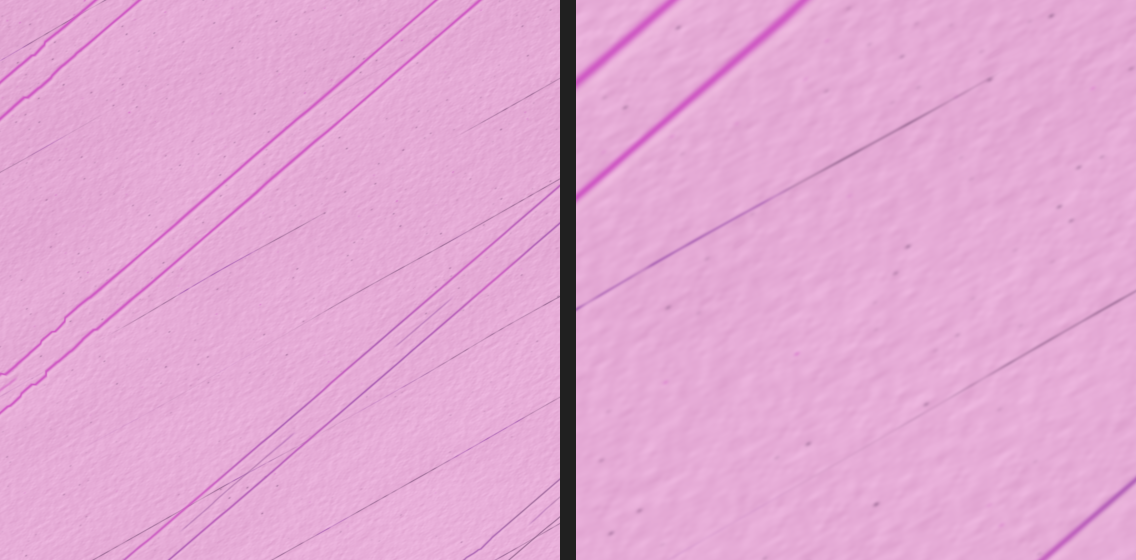
Left: the whole. Right: its middle third, enlarged.
A WebGL 1 fragment shader for this texture:

```glsl
precision highp float;
uniform vec2 u_resolution;

#define GROOVE_ANGLE 0.710
#define HAIR_ANGLE 0.515
#define PAIR_SPACING 0.396
#define PAIR_PHASE 0.225
#define PAIR_HALF_GAP 0.0255
#define GROOVE_WIDTH 0.0027
#define HAIR_SPACING 0.175
#define HAIR_WIDTH 0.0010
#define GRAIN_CONTRAST 0.85
#define SPECK_RADIUS 0.0013

const vec3 LIGHT_PINK = vec3(0.920, 0.698, 0.862);
const vec3 DEEP_PINK = vec3(0.884, 0.647, 0.822);
const vec3 PALE_EDGE = vec3(0.955, 0.765, 0.895);
const vec3 MAGENTA = vec3(0.810, 0.340, 0.765);
const vec3 VIOLET = vec3(0.640, 0.350, 0.690);
const vec3 MAUVE_GREY = vec3(0.580, 0.390, 0.560);

float hash(vec2 p) {
  vec3 q = fract(vec3(p.xyx) * 0.1031);
  q += dot(q, q.yzx + 33.33);
  return fract((q.x + q.y) * q.z);
}

float noise(vec2 p) {
  vec2 i = floor(p), f = fract(p);
  f = f * f * (3.0 - 2.0 * f);
  return mix(mix(hash(i), hash(i + vec2(1.0, 0.0)), f.x),
             mix(hash(i + vec2(0.0, 1.0)), hash(i + 1.0), f.x), f.y);
}

// Coordinates (along, across) a direction; across grows to the lower right
vec2 strokeFrame(vec2 p, float angle) {
  float c = cos(angle), s = sin(angle);
  return vec2(c * p.x + s * p.y, s * p.x - c * p.y);
}

// Soft line profile, never narrower than a pixel
float ridge(float d, float width) {
  float px = 0.5 / u_resolution.x;
  return exp(-d * d / (width * width + px * px));
}

// Straight runs joined by abrupt sideways steps
float steps(float x, float seed) {
  float i = floor(x), f = smoothstep(0.38, 0.62, fract(x));
  return mix(hash(vec2(i, seed)), hash(vec2(i + 1.0, seed)), f) - 0.5;
}

// Pink ground with faint streaks and an embossed fibre grain
vec3 ground(vec2 h) {
  vec2 g = h * vec2(95.0, 165.0);
  float relief = noise(g) - noise(g + vec2(0.25, 0.7));
  relief += 0.6 * (noise(g * 2.1 + 40.0) - noise(g * 2.1 + vec2(40.3, 40.8)));
  float streaks = noise(h * vec2(3.0, 13.0) + 20.0) - 0.5;
  streaks += 0.6 * (noise(h * vec2(12.0, 60.0) + 70.0) - 0.5);
  float tone = 0.5 + 0.4 * h.y + 0.45 * streaks + GRAIN_CONTRAST * relief;
  return mix(DEEP_PINK, LIGHT_PINK, clamp(tone, -0.4, 1.3));
}

// Small pits, denser towards the upper left
vec3 addSpecks(vec3 color, vec2 h) {
  vec2 g = h * vec2(55.0, 80.0), id = floor(g);
  float pick = hash(id + 300.0);
  vec2 center = 0.25 + 0.5 * vec2(hash(id + 411.0), hash(id + 523.0));
  vec2 d = (fract(g) - center) / vec2(55.0, 80.0);
  float density = mix(0.20, 0.04, smoothstep(-0.6, 0.3, h.y));
  float dot1 = ridge(length(d * vec2(0.65, 1.0)), SPECK_RADIUS);
  vec3 pit = mix(MAUVE_GREY, MAGENTA, step(0.85, hash(id + 637.0)));
  float depth = 0.12 + 0.4 * pow(hash(id + 751.0), 3.0);
  return mix(color, pit, dot1 * depth * step(pick, density));
}

// Broken hairline scratches at a shallower angle
vec3 addHairlines(vec3 color, vec2 h) {
  float id = floor(h.y / HAIR_SPACING);
  float center = (id + 0.3 + 0.4 * hash(vec2(id + 20.0, 5.0))) * HAIR_SPACING;
  float wander = 0.005 * (noise(vec2(h.x * 5.0 + 30.0, id + 50.0)) - 0.5);
  float present = smoothstep(0.30, 0.65, noise(vec2(h.x * 3.2 + 20.0, id * 7.0 + 80.0)));
  float beads = 0.4 + 0.6 * noise(vec2(h.x * 110.0 + 200.0, id + 90.0));
  float tint = smoothstep(0.55, 0.8, noise(vec2(h.x * 11.0 + 60.0, id + 33.0)));
  float line = ridge(h.y - center - wander, HAIR_WIDTH);
  return mix(color, mix(MAUVE_GREY, VIOLET, tint), 0.75 * line * present * beads);
}

// One groove with its pale lower lip
vec3 addGroove(vec3 color, float d, float x, float seed, float weight, float amount) {
  float swell = noise(vec2(x * 9.0 + 15.0, seed + 60.0));
  float width = GROOVE_WIDTH * mix(0.45, 1.0, weight) * (0.8 + 0.4 * swell);
  float rich = clamp(weight * 1.25 + 0.5 * (swell - 0.5), 0.0, 1.0);
  vec3 ink = mix(mix(MAUVE_GREY, VIOLET, smoothstep(0.0, 0.35, rich)), MAGENTA,
                 smoothstep(0.3, 0.9, rich));
  float lip = ridge(d - 2.1 * width, 1.4 * width);
  color = mix(color, PALE_EDGE, 0.5 * lip * amount * (0.4 + 0.6 * weight));
  return mix(color, ink, ridge(d, width) * amount * mix(0.72, 0.95, weight));
}

// Parallel pairs of grooves, fading from upper left to lower right
vec3 addPairs(vec3 color, vec2 g) {
  float cell = (g.y + PAIR_PHASE) / PAIR_SPACING;
  float k = floor(cell + 0.5);
  float local = (cell - k) * PAIR_SPACING;
  float weight = 1.0 - smoothstep(-0.5, 2.5, k);
  float rough = smoothstep(0.50, 0.75, noise(vec2(g.x * 3.5 + 10.0, k * 3.0 + 47.0)));
  for (int i = 0; i < 3; i++) {
    float side = float(i) - 1.0;
    float seed = k * 5.0 + float(i) + 30.0;
    float x = g.x + 2.0;
    float jog = 0.004 * steps(x * 7.0, seed) * (0.5 + rough);
    jog += 0.006 * rough * steps(x * 34.0, seed + 9.0);
    // The middle stroke shows only as short splinters
    float splinter = smoothstep(0.68, 0.76, noise(vec2(x * 6.0, seed + 70.0)));
    float amount = mix(0.55 * splinter, 1.0, abs(side));
    float d = local - side * PAIR_HALF_GAP - jog;
    color = addGroove(color, d, x, seed, weight * mix(0.6, 1.0, abs(side)), amount);
  }
  return color;
}

void main() {
  vec2 p = gl_FragCoord.xy / u_resolution;
  vec2 hair = strokeFrame(p, HAIR_ANGLE);
  vec3 color = ground(hair);
  color = addSpecks(color, hair);
  color = addHairlines(color, hair);
  color = addPairs(color, strokeFrame(p, GROOVE_ANGLE));
  gl_FragColor = vec4(color, 1.0);
}
```
